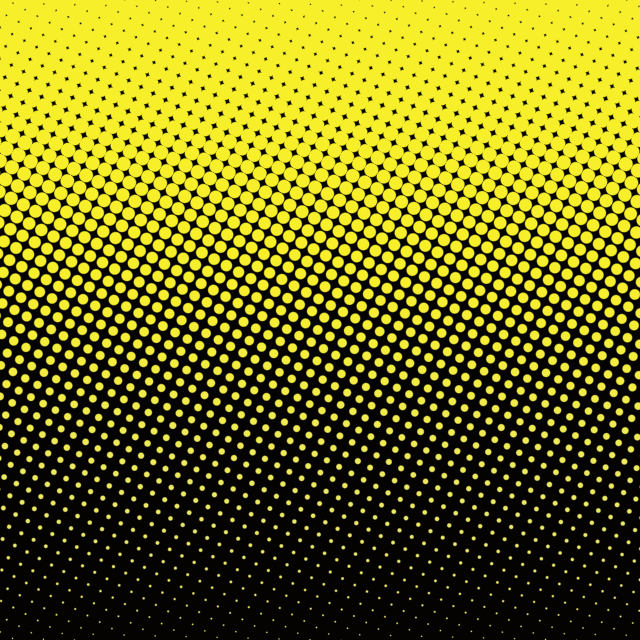
Reproduce this pattern procedurally as a WebGL 2 fragment shader.

```glsl
#version 300 es
precision highp float;
// Halftone gradient: yellow dots on black, growing from specks at the bottom
// until they merge at the top and leave only small star-shaped gaps.
// A tilted square lattice gives the distance to the nearest dot centre.

#define PITCH 0.02165               // lattice spacing, in canvas heights
#define TILT 28.0                   // lattice rotation, in degrees
#define ANCHOR vec2(0.4965, 0.4844) // centre of one dot
#define RADIUS_BOTTOM 0.04          // dot radius in pitches at the bottom
#define RADIUS_TOP 0.68             // dot radius in pitches at the top
#define SOFTNESS 0.0014             // half width of an edge, in canvas heights
#define INK vec3(0.015, 0.012, 0.005)
#define YELLOW vec3(0.968, 0.937, 0.16)
#define PALE_YELLOW vec3(0.92, 0.91, 0.42)

uniform vec2 u_resolution;
out vec4 fragColor;

// Rotate into lattice axes, with one unit per cell.
vec2 toLattice(vec2 p) {
    float angle = radians(TILT);
    float c = cos(angle);
    float s = sin(angle);
    return vec2(c * p.x - s * p.y, s * p.x + c * p.y) / PITCH;
}

// Signed distance to the nearest dot edge, in canvas heights.
float dotDistance(vec2 p, float radius) {
    vec2 cell = toLattice(p - ANCHOR);
    vec2 offset = fract(cell + 0.5) - 0.5;
    return (length(offset) - radius) * PITCH;
}

void main() {
    vec2 uv = gl_FragCoord.xy / u_resolution.y;

    // Dot size follows the height.
    float radius = mix(RADIUS_BOTTOM, RADIUS_TOP, uv.y);
    float edge = max(SOFTNESS, 0.7 / u_resolution.y);
    float coverage = 1.0 - smoothstep(-edge, edge, dotDistance(uv, radius));

    // Smaller dots are slightly paler.
    vec3 dotColor = mix(PALE_YELLOW, YELLOW, smoothstep(0.1, 0.65, uv.y));
    fragColor = vec4(mix(INK, dotColor, coverage), 1.0);
}
```
